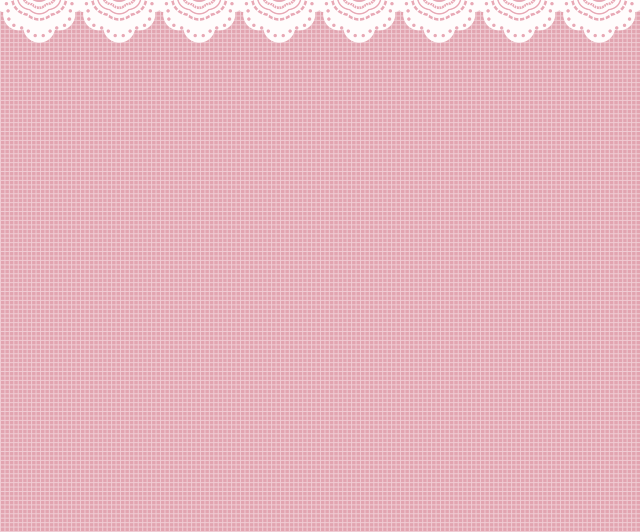
Reproduce this background procedurally as a WebGL 2 fragment shader.

```glsl
#version 300 es
precision highp float;
// Pink fine-checked cloth with a white scalloped lace trim along the top edge.

uniform vec2 u_resolution;
out vec4 outColor;

const vec3 CLOTH = vec3(0.885, 0.645, 0.69);
const vec3 THREAD = vec3(0.94, 0.80, 0.83);
const vec3 LACE = vec3(1.0, 0.99, 0.99);
const vec3 HOLE = vec3(0.91, 0.66, 0.71);

const float CHECKS = 144.0;       // checks across the width
const float THREAD_WIDTH = 0.22;  // share of one check
const float SCALLOPS = 8.0;       // lace repeats across the width
const float SCALLOP_SHIFT = 0.01;
const float DOT_STEP = 0.2244;    // angle between eyelets
const float DOT_RADIUS = 0.021;
const vec2 FLOWER_CENTER = vec2(0.0, -0.13);

// Integral of a repeating stripe, used to average it over a pixel.
vec2 stripeArea(vec2 t) {
    return floor(t) * THREAD_WIDTH + min(fract(t), THREAD_WIDTH);
}

vec3 checkedCloth(vec2 uv, float pixel) {
    vec2 t = uv * CHECKS;
    float span = pixel * CHECKS;
    vec2 thread = (stripeArea(t + 0.5 * span) - stripeArea(t - 0.5 * span)) / span;
    float cover = 1.0 - (1.0 - thread.x) * (1.0 - thread.y);
    return mix(CLOTH, THREAD, cover);
}

float circle(vec2 p, vec2 center, float radius) {
    return length(p - center) - radius;
}

// One scallop: a body with a middle lobe and mirrored side lobes.
float scallop(vec2 p) {
    p.x = abs(p.x);
    float d = circle(p, vec2(0.0), 0.40);
    d = min(d, circle(p, vec2(0.0, 0.333), 0.20));
    d = min(d, circle(p, vec2(0.25, 0.18), 0.20));
    return min(d, circle(p, vec2(0.44, 0.05), 0.10));
}

// Eyelets spaced by angle on a wavy ring that follows the hem.
float eyelets(vec2 p) {
    float angle = (floor(atan(p.x, p.y) / DOT_STEP) + 0.5) * DOT_STEP;
    float ring = 0.43 + 0.025 * cos(7.0 * angle);
    return circle(p, ring * vec2(sin(angle), cos(angle)), DOT_RADIUS);
}

// Wavy openwork ring around the flower, optionally cut into stitches.
float flowerRing(vec2 p, float radius, float halfWidth, float stitches) {
    vec2 q = p - FLOWER_CENTER;
    float angle = atan(q.x, q.y);
    float petal = 0.025 * abs(cos(3.5 * angle)) - 0.012;
    float d = abs(length(q) - radius - petal) - halfWidth;
    if (stitches > 0.0) {
        float along = abs(fract(angle * stitches) - 0.5) / stitches * radius;
        d = max(d, along - 0.36 * radius / stitches);
    }
    return d;
}

float fillMask(float d, float blur) {
    return 1.0 - smoothstep(-0.5 * blur, 0.5 * blur, d);
}

void main() {
    float pixel = 1.0 / u_resolution.x;
    vec2 uv = gl_FragCoord.xy * pixel;
    vec3 color = checkedCloth(uv, pixel);

    // Lace space: one unit per scallop, y measured down from the top edge.
    float depth = (u_resolution.y * pixel - uv.y) * SCALLOPS;
    vec2 p = vec2(fract(uv.x * SCALLOPS + SCALLOP_SHIFT) - 0.5, depth);
    float blur = 1.2 * pixel * SCALLOPS;

    // Openwork inside the lace.
    float holes = eyelets(p);
    holes = min(holes, flowerRing(p, 0.36, 0.016, 5.0));
    holes = min(holes, flowerRing(p, 0.29, 0.009, 0.0));
    holes = min(holes, flowerRing(p, 0.215, 0.016, 7.0));
    holes = min(holes, circle(p, FLOWER_CENTER, 0.155));

    vec3 lace = mix(LACE, HOLE, fillMask(holes, blur));
    color = mix(color, lace, fillMask(scallop(p), blur));
    outColor = vec4(color, 1.0);
}
```
